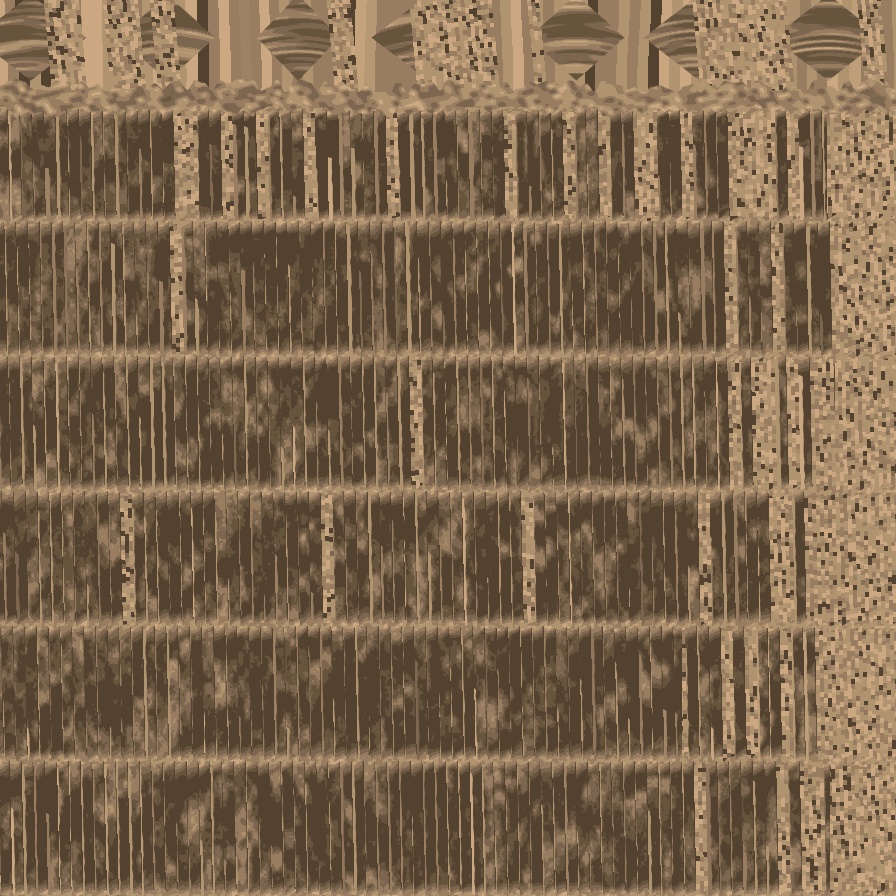
Give the GLSL for this pattern, as a Shadertoy shader.

```glsl
// Weathered wooden slats in six tiers, with frayed strips and a torn, streaked top border.

const float COLUMNS = 76.0;
const float TIERS = 6.64;
const float SLATS_TOP = 0.877;
const float BORDER_BASE = 0.905;

float hash(vec2 p) {
    return fract(sin(dot(p, vec2(127.1, 311.7))) * 43758.5453);
}

float noise(vec2 p) {
    vec2 i = floor(p), f = fract(p);
    f = f * f * (3.0 - 2.0 * f);
    return mix(mix(hash(i), hash(i + vec2(1, 0)), f.x),
               mix(hash(i + vec2(0, 1)), hash(i + vec2(1, 1)), f.x), f.y);
}

float fbm(vec2 p) {
    float sum = 0.0, weight = 0.5;
    for (int i = 0; i < 4; i++) {
        sum += weight * noise(p);
        p = p * 2.13 + 17.3;
        weight *= 0.5;
    }
    return sum / 0.9375;
}

// Coverage of the region where d is positive
float cover(float d, float soft) {
    return smoothstep(-soft, soft, d);
}

// Six flat browns, indexed by tone from 0 (dark) to 5 (pale)
vec3 woodColour(float tone) {
    vec3 c = vec3(0.33, 0.26, 0.19);
    c = mix(c, vec3(0.40, 0.33, 0.24), cover(tone - 0.5, 0.12));
    c = mix(c, vec3(0.49, 0.40, 0.31), cover(tone - 1.5, 0.12));
    c = mix(c, vec3(0.60, 0.49, 0.38), cover(tone - 2.5, 0.12));
    c = mix(c, vec3(0.69, 0.58, 0.44), cover(tone - 3.5, 0.12));
    return mix(c, vec3(0.80, 0.66, 0.51), cover(tone - 4.5, 0.12));
}

// Pale strip broken into ladder-like dashes
float frayTone(vec2 uv, float across, float seed) {
    float lane = floor(across * 3.0);
    float dash = floor(uv.y * 190.0 + 2.0 * hash(vec2(lane, seed)));
    float h = hash(vec2(dash, lane + seed * 7.0));
    return 1.2 + 3.8 * sqrt(h) - 2.5 * step(h, 0.1);
}

// Dark worn face, paler and smudged at both ends
float faceTone(vec2 uv, float endGap, float seed) {
    float patches = fbm(uv * vec2(60.0, 38.0) + seed * 1.5);
    float grain = noise(uv * vec2(420.0, 300.0)) - 0.5;
    float tone = 3.6 * smoothstep(0.42, 0.9, patches + 0.12 * (seed - 0.5)) + 0.65 * grain;
    float smudge = 0.04 + 0.16 * fbm(uv * vec2(50.0, 30.0) + 9.0);
    return max(tone, 2.7 * smoothstep(smudge, 0.03, endGap) + 0.5 * grain);
}

float slatTone(vec2 uv, float px) {
    float level = uv.y * TIERS;
    float stagger = hash(vec2(floor(level), 3.0));
    float x = uv.x * COLUMNS + stagger + 0.25 * (fract(level) - 0.5);
    float column = floor(x), across = fract(x);

    // Saw-toothed tier joints; the top tier is shorter
    float ragged = 0.02 * (noise(uv * vec2(160.0, 90.0)) - 0.5);
    level += 0.045 * (0.5 - across) + ragged;
    float tier = floor(level), along = fract(level);
    if (tier > 4.5) along = min(along / (SLATS_TOP * TIERS - 5.0), 1.0);
    float endGap = min(along, 1.0 - along);
    float seed = hash(vec2(column, tier + 11.0));
    float upper = smoothstep(2.5, 5.0, tier);
    float right = smoothstep(0.76, 0.8, uv.x);

    float tone = faceTone(uv, endGap, seed);

    // Pale gaps, some only part of the slat high
    float gapSeed = hash(vec2(column, tier + 31.0));
    float width = 0.05 + (0.2 + 0.13 * upper + 0.1 * right) * gapSeed * gapSeed;
    width += 0.1 * (noise(vec2(column * 5.0, uv.y * 130.0)) - 0.5);
    float reach = 0.25 + 1.5 * hash(vec2(column, tier + 51.0));
    width *= cover(reach - along, 0.02);
    float soft = px * COLUMNS * 0.6;
    float gapTone = 2.3 + 2.4 * hash(vec2(column, tier + 71.0));
    tone = mix(tone, gapTone, cover(width - across, soft) * cover(width - 0.015, 0.01));
    tone *= 1.0 - 0.8 * cover(across - 0.93, soft);

    // Fraying spreads toward the right and the top tier
    float chance = 0.015 + 0.25 * right + 0.8 * smoothstep(0.91, 0.945, uv.x);
    chance += 0.17 * step(4.5, tier);
    float frayed = step(hash(vec2(column, tier + 91.0)), chance);
    tone = mix(tone, frayTone(uv, across, column), frayed);

    float jointTone = 2.6 + 2.4 * noise(uv * vec2(230.0, 310.0));
    return mix(tone, jointTone, cover(0.025 - endGap, px * TIERS));
}

// Vertical streaks interrupted by a row of banded diamonds
float borderTone(vec2 uv, float px) {
    float streak = hash(vec2(floor(uv.x * 85.0 + 0.6 * noise(uv * 12.0)), 5.0));
    float tone = 2.4 + 2.5 * streak - 2.5 * step(streak, 0.06);
    float x = uv.x * 6.7 + 0.25, cell = floor(x);
    float dx = (x - cell - 0.5 + 0.14 * (hash(vec2(cell, 8.0)) - 0.5)) / 6.7;
    float size = 0.042 + 0.025 * hash(vec2(cell, 13.0));
    float dy = uv.y - 0.958;
    float inside = 1.0 - abs(dx) / size - abs(dy) / 0.048;
    float bands = noise(vec2(uv.x * 14.0 + cell, (dy + 3.0 * dx * dx) * 260.0));
    tone = mix(tone, 4.2 * bands * bands + 0.8, cover(inside, px / size));
    float strip = uv.x * COLUMNS + 7.0 * dy;
    float torn = step(0.68, noise(vec2(floor(strip) * 0.42, 2.0)));
    return mix(tone, frayTone(uv, fract(strip), floor(strip)), torn);
}

void mainImage(out vec4 fragColor, in vec2 fragCoord) {
    vec2 uv = fragCoord / iResolution.xy;
    float px = 1.0 / iResolution.y;
    float tone = slatTone(uv, px);

    // Crumpled scraps between the slats and the border
    float crumple = 1.4 + 3.6 * noise(vec2(uv.x * 120.0 + uv.y * 70.0, uv.y * 150.0 - uv.x * 40.0));
    float tear = 0.018 * (noise(uv * vec2(110.0, 30.0)) - 0.5);
    tone = mix(tone, crumple, cover(uv.y + tear - SLATS_TOP, px));
    tone = mix(tone, borderTone(uv, px), cover(uv.y + tear - BORDER_BASE, px));
    fragColor = vec4(woodColour(tone), 1.0);
}
```
